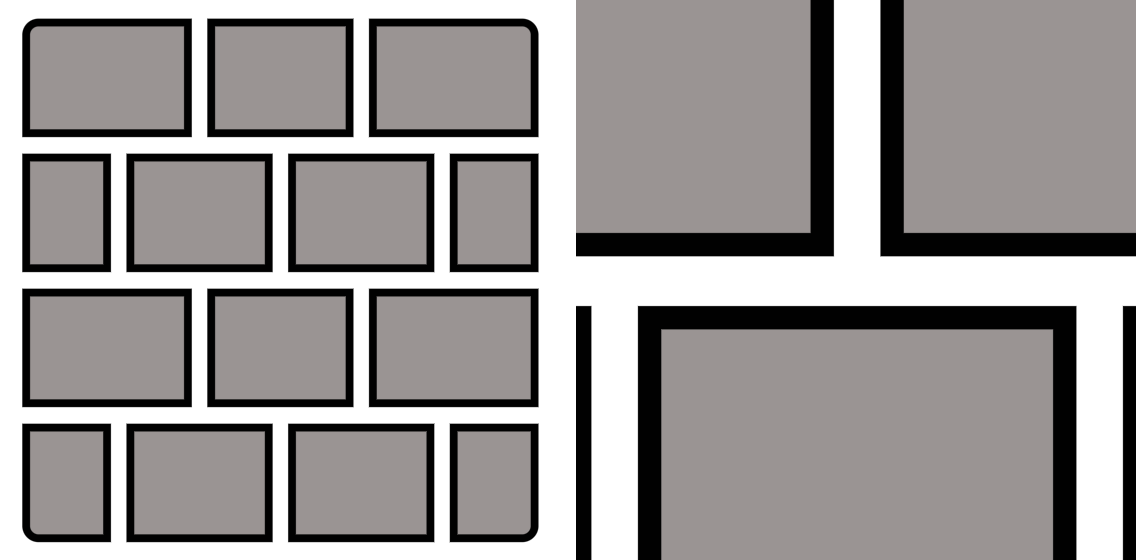
Left, the full canvas; right, a detail of the centre.
Give the GLSL for this pattern, as a WebGL 2 fragment shader.

```glsl
#version 300 es
precision highp float;
// Draws a grey brick wall in running bond, with black outlines and white joints.

uniform vec2 u_resolution;
out vec4 fragColor;

const vec3 JOINT_COLOR = vec3(1.0);
const vec3 OUTLINE_COLOR = vec3(0.005);
const vec3 BRICK_COLOR = vec3(0.605, 0.582, 0.578);

const vec2 WALL_CENTER = vec2(0.5007, 0.4993);
const vec2 WALL_HALF = vec2(0.4609, 0.4674);
const float CORNER_RADIUS = 0.029;
const float ROWS = 4.0;
const float BRICK_PITCH = 0.2887;
const vec2 JOINT_SIZE = vec2(0.0277, 0.0296);
const float OUTLINE_WIDTH = 0.0139;

// Signed distance to a box with rounded corners.
float roundedBox(vec2 p, vec2 halfSize, float radius) {
    vec2 q = abs(p) - halfSize + radius;
    return length(max(q, 0.0)) + min(max(q.x, q.y), 0.0) - radius;
}

// Signed distance to the bricks, negative inside; p is relative to the wall center.
float brickDistance(vec2 p, vec2 wallHalf, vec2 joint, float pitch, float rows) {
    float rowPitch = (2.0 * wallHalf.y + joint.y) / rows;
    float rowPosition = (p.y + wallHalf.y + 0.5 * joint.y) / rowPitch;
    float stagger = 0.5 * mod(floor(rowPosition), 2.0);

    // Bed joints lie on whole row positions.
    float bed = 0.5 * joint.y - abs(rowPosition - round(rowPosition)) * rowPitch;

    // Limiting the upright joints leaves wide end bricks in staggered rows.
    float lastJoint = 1.0 - stagger;
    float nearest = round(p.x / pitch - stagger) + stagger;
    nearest = clamp(nearest, -lastJoint, lastJoint);
    float upright = 0.5 * joint.x - abs(p.x - nearest * pitch);

    return max(bed, upright);
}

// Antialiased coverage of the region where the distance is negative.
float coverage(float distanceToEdge, float softness) {
    return 1.0 - smoothstep(-softness, softness, distanceToEdge);
}

void main() {
    float canvasSize = min(u_resolution.x, u_resolution.y);
    vec2 uv = (gl_FragCoord.xy - 0.5 * u_resolution) / canvasSize + 0.5;
    vec2 p = uv - WALL_CENTER;
    float softness = 0.8 / canvasSize;

    // Clip the bricks to the rounded wall.
    float wall = roundedBox(p, WALL_HALF, CORNER_RADIUS);
    float bricks = brickDistance(p, WALL_HALF, JOINT_SIZE, BRICK_PITCH, ROWS);
    float shape = max(wall, bricks);

    // Layer the outline and the brick face over the joints.
    vec3 color = mix(JOINT_COLOR, OUTLINE_COLOR, coverage(shape, softness));
    color = mix(color, BRICK_COLOR, coverage(shape + OUTLINE_WIDTH, softness));
    fragColor = vec4(color, 1.0);
}
```
